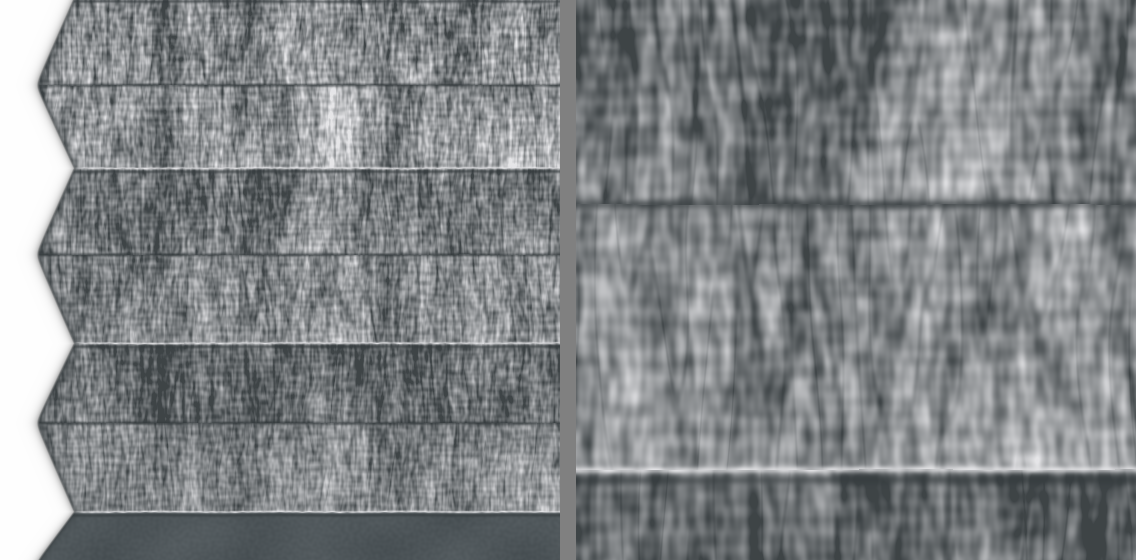
Left: the whole. Right: its middle third, enlarged.
Reproduce this texture procedurally as a WebGL 2 fragment shader.

```glsl
#version 300 es
precision highp float;
// Pleated sheer fabric hanging in front of white, with a zigzag left border.
// Fold heights come from one formula; each face between two folds gets its own
// tone, and stretched gradient noise weaves the threads, streaks and creases.

uniform vec2 u_resolution;
out vec4 outColor;

const vec3 WHITE = vec3(0.995);
const vec3 DARK_SLATE = vec3(0.20, 0.225, 0.235);
const vec3 PALE_THREAD = vec3(0.90, 0.90, 0.91);
const vec3 BOTTOM_RAIL = vec3(0.305, 0.335, 0.35);

vec2 hashGradient(vec2 cell) {
    vec3 h = fract(vec3(cell.xyx) * vec3(0.1031, 0.1030, 0.0973));
    h += dot(h, h.yzx + 33.33);
    float angle = 6.28319 * fract((h.x + h.y) * h.z);
    return vec2(cos(angle), sin(angle));
}

// Gradient noise, roughly -0.7 to 0.7
float noise(vec2 p) {
    vec2 i = floor(p), f = p - i;
    vec2 u = f * f * f * (f * (f * 6.0 - 15.0) + 10.0);
    vec2 e = vec2(1.0, 0.0);
    float a = dot(hashGradient(i), f);
    float b = dot(hashGradient(i + e.xy), f - e.xy);
    float c = dot(hashGradient(i + e.yx), f - e.yx);
    float d = dot(hashGradient(i + e.xx), f - e.xx);
    return mix(mix(a, b, u.x), mix(c, d, u.x), u.y);
}

float bump(float x, float center, float width) {
    float d = (x - center) / width;
    return exp(-d * d);
}

// Height of fold k: even folds are front ridges, odd folds are back valleys
float foldHeight(float k) {
    float drift = 0.0085 * sin(2.15 * k) * exp(-0.25 * k);
    return max(0.086 + 0.1528 * k + drift, -0.006);
}

// Thin dark lines along the zero crossings of stretched noise
float creases(vec2 p, vec2 scale) {
    return 1.0 - smoothstep(0.0, 0.07, abs(noise(p * scale)));
}

// Wide light and dark columns that run through all the pleats
float columns(float x) {
    return 0.11 * bump(x, 0.60, 0.055) + 0.05 * bump(x, 0.93, 0.06)
         + 0.04 * bump(x, 0.17, 0.06) - 0.09 * bump(x, 0.29, 0.03)
         - 0.08 * bump(x, 0.46, 0.045) - 0.06 * bump(x, 0.69, 0.035)
         - 0.07 * bump(x, 0.83, 0.035);
}

float weave(vec2 p, float seed) {
    vec2 q = p + vec2(0.006 * noise(p * vec2(5.0, 7.0)), seed * 5.3);
    float cloth = 0.20 * noise(q * vec2(9.0, 5.0));
    cloth += 0.17 * noise(q * vec2(36.0, 5.0) + 7.1);
    cloth += 0.26 * noise(q * vec2(118.0, 22.0) + 3.7);
    cloth += 0.21 * noise(q * vec2(190.0, 65.0) + 9.2);
    cloth += 0.14 * noise(q * vec2(28.0, 125.0) + 1.3);
    cloth -= 0.10 * creases(q + 4.6, vec2(24.0, 3.0));
    return cloth - 0.06 * creases(q + 8.4, vec2(55.0, 6.0));
}

float faceTone(float k, float t) {
    bool shaded = mod(k, 2.0) > 0.5;
    return shaded ? 0.375 + 0.034 * k - 0.06 * (t - 0.5)
                  : 0.515 + 0.018 * k - 0.03 * (t - 0.5);
}

void main() {
    vec2 p = gl_FragCoord.xy / u_resolution;
    float pixel = 1.0 / u_resolution.y;

    // Find the face and gather the lines along every fold
    float face = -1.0, light = 0.0, dark = 0.0;
    float soft = max(0.0022, pixel);
    for (float k = 0.0; k < 7.0; k++) {
        float y = foldHeight(k) + 0.0012 * noise(vec2(p.x * 9.0, k * 4.7));
        if (p.y >= y) face = k;
        if (mod(k, 2.0) < 0.5) {
            light += bump(p.y, y, soft);
            dark += 0.55 * bump(p.y, y - 0.006, soft * 1.4);
        } else {
            dark += (0.65 + 0.5 * noise(vec2(p.x * 18.0, k))) * bump(p.y, y, soft * 1.5);
        }
    }
    float low = foldHeight(face), high = foldHeight(face + 1.0);
    float t = clamp((p.y - low) / (high - low), 0.0, 1.0);

    // Fabric tone, with stronger columns toward the top
    float tone = faceTone(face, t) + columns(p.x) * mix(0.45, 1.15, p.y);
    tone += weave(p, face) * mix(0.85, 1.1, p.y);
    vec3 color = mix(DARK_SLATE, PALE_THREAD, clamp((tone - 0.2) / 0.7, 0.06, 1.0));

    // Smooth rail below the last ridge
    if (face < 0.0) {
        float haze = 0.045 * noise(p * vec2(8.0, 11.0)) + 0.025 * noise(p * 130.0);
        color = BOTTOM_RAIL + haze;
    }
    color = mix(color, DARK_SLATE, clamp(dark, 0.0, 0.8));
    float glint = 0.72 + 0.6 * noise(vec2(p.x * 75.0, face));
    color = mix(color, PALE_THREAD, clamp(light * glint, 0.0, 0.95));

    // Zigzag border with rounded back tips, dark rim and soft outer shadow
    float rise = mod(face, 2.0) > 0.5 ? t : 1.0 - t;
    float borderX = 0.064 + 0.069 * sqrt(rise * rise + 0.004);
    float d = (p.x - borderX) * 0.918;
    color = mix(color, DARK_SLATE, 0.8 * exp(-max(d, 0.0) / 0.006));
    vec3 backdrop = WHITE - 0.36 * exp(min(d, 0.0) / 0.006);
    float edge = max(0.003, pixel);
    outColor = vec4(mix(backdrop, color, smoothstep(-edge, edge, d)), 1.0);
}
```
